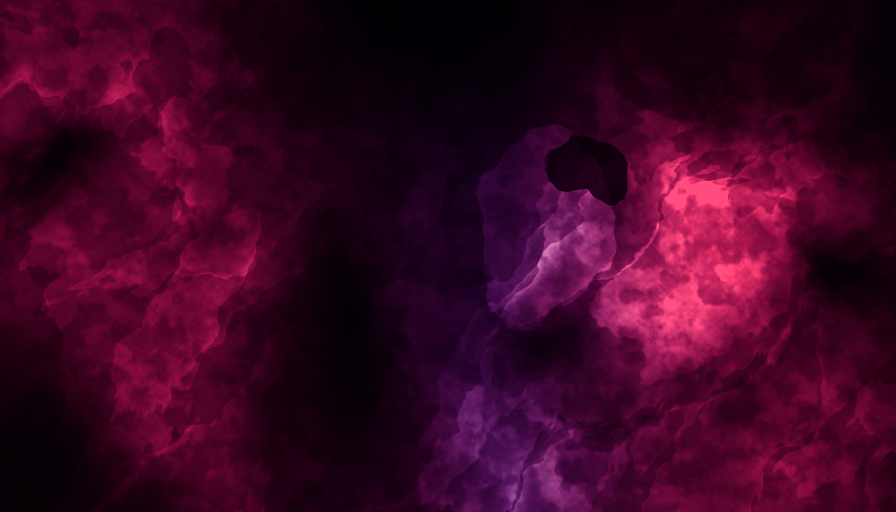
Write a WebGL 1 fragment shader that draws this background.

```glsl
precision highp float;
// Dark grunge watercolour: crimson and violet washes with torn edges on black.

uniform vec2 u_resolution;

#define WARP 0.24         // how far the washes wander
#define MOTTLE 1.15       // strength of the cloudy variation
#define TEAR 0.9          // raggedness of the torn sheets
#define EDGE 0.03         // softness of the torn sheets
#define SPECKLE 0.30      // strength of the worn pigment
#define GRAIN 0.12        // strength of the paper grain
#define VIOLET_X 0.94     // centre of the violet band
#define VIOLET_WIDTH 0.27 // half width of the violet band
#define EXPOSURE 1.0

float hash(vec2 p) {
  return fract(sin(dot(p, vec2(127.1, 311.7))) * 43758.5453);
}

float noise(vec2 p) {
  vec2 i = floor(p), f = fract(p);
  f = f * f * (3.0 - 2.0 * f);
  return mix(mix(hash(i), hash(i + vec2(1, 0)), f.x),
             mix(hash(i + vec2(0, 1)), hash(i + vec2(1, 1)), f.x), f.y);
}

float fbm(vec2 p) {
  float sum = 0.0, amp = 0.5;
  for (int i = 0; i < 6; i++) {
    sum += amp * noise(p);
    p = mat2(1.6, 1.2, -1.2, 1.6) * p + 7.3;
    amp *= 0.5;
  }
  return sum;
}

vec2 rotate(vec2 p, float a) {
  return vec2(cos(a) * p.x + sin(a) * p.y, cos(a) * p.y - sin(a) * p.x);
}

// Soft elliptical pool
float pool(vec2 p, vec2 centre, vec2 size) {
  vec2 d = (p - centre) / size;
  return exp(-dot(d, d));
}

// Elliptical sheet with a ragged, crisp border
float tornSheet(vec2 p, vec2 centre, vec2 size, float angle, float rag) {
  float d = 1.0 - length(rotate(p - centre, angle) / size) + TEAR * rag;
  return smoothstep(-EDGE, EDGE, d);
}

// Pigment density before texture
float washes(vec2 p) {
  float v = 0.44 * pool(p, vec2(0.20, 0.68), vec2(0.38, 0.46));
  v += 0.40 * pool(p, vec2(0.36, 0.14), vec2(0.23, 0.20));
  v += 0.16 * pool(p, vec2(0.48, 0.40), vec2(0.13, 0.15));
  v += 0.42 * pool(p, vec2(1.46, 0.42), vec2(0.36, 0.50));
  v += 0.24 * pool(p, vec2(1.48, 0.06), vec2(0.28, 0.20));
  v += 0.36 * pool(rotate(p - vec2(1.44, 0.53), 0.95), vec2(0), vec2(0.34, 0.14));
  v += 0.44 * pool(p, vec2(0.97, 0.10), vec2(0.25, 0.24));
  v += 0.22 * pool(p, vec2(0.94, 0.54), vec2(0.26, 0.26));
  return v;
}

// Black stains that swallow the washes
float stains(vec2 p) {
  float keep = 1.0 - 0.95 * pool(p, vec2(0.11, 0.68), vec2(0.10, 0.09));
  keep *= 1.0 - 0.95 * pool(p, vec2(0.67, 0.33), vec2(0.12, 0.20));
  keep *= 1.0 - 0.95 * pool(p, vec2(1.67, 0.51), vec2(0.12, 0.09));
  keep *= 1.0 - 0.90 * pool(p, vec2(0.08, 0.08), vec2(0.18, 0.14));
  keep *= 1.0 - 0.98 * pool(p, vec2(0.75, 0.98), vec2(0.30, 0.24));
  keep *= 1.0 - 0.95 * pool(p, vec2(1.76, 0.93), vec2(0.16, 0.26));
  keep *= 1.0 - 0.80 * pool(p, vec2(1.12, 0.31), vec2(0.06, 0.05));
  return keep;
}

void main() {
  vec2 p = gl_FragCoord.xy / u_resolution.y;
  p.x *= 1.753 * u_resolution.y / u_resolution.x;

  vec2 drift = vec2(fbm(p * 3.5 + 11.0), fbm(p * 3.5 + 37.0)) - 0.5;
  vec2 q = p + WARP * drift;
  float rag = fbm(p * 9.0 + 3.0) - 0.5;
  float density = washes(q);

  // Torn sheets: violet in the middle, rose on the right
  density += 0.24 * tornSheet(q, vec2(1.06, 0.52), vec2(0.11, 0.20), 0.2, rag);
  density += 0.22 * tornSheet(q, vec2(1.39, 0.46), vec2(0.25, 0.12), 0.6, rag);
  density *= 1.0 - 0.75 * tornSheet(q, vec2(1.16, 0.63), vec2(0.08, 0.06), -0.4, rag);

  // Overlapping dried layers: crisp on one side, fading on the other
  for (int i = 0; i < 3; i++) {
    float k = float(i);
    vec2 s = rotate(q, 0.6 + 0.3 * k) * vec2(2.2, 4.6) + 19.0 * k;
    float e = fbm(s) - 0.52;
    density *= 0.91 + 0.42 * smoothstep(0.0, 0.015, e) * exp(-11.0 * max(e, 0.0));
  }

  // Cloudy mottling, worn pigment and paper grain
  density *= stains(q);
  density *= 1.0 + MOTTLE * (fbm(p * 5.0 + 51.0) - 0.5) * 1.6;
  float worn = smoothstep(0.36, 0.60, fbm(p * 26.0 + 5.0));
  density *= 1.0 + SPECKLE * (worn - 0.55);
  density *= 1.0 + GRAIN * (noise(p * 150.0) + noise(p * 75.0) - 1.0);
  float v = clamp(density * EXPOSURE, 0.0, 1.1);

  // Pigment ramps, blended across the violet band
  vec3 crimson = v * vec3(0.85, 0.0, 0.37) + v * v * v * vec3(0.10, 0.22, 0.05);
  vec3 violet = v * vec3(0.47, 0.0, 0.53) + v * v * v * vec3(0.20, 0.36, 0.10);
  float band = (q.x - VIOLET_X - 0.12 * (0.5 - p.y)) / VIOLET_WIDTH;
  vec3 colour = mix(crimson, violet, exp(-band * band));
  gl_FragColor = vec4(colour + vec3(0.006, 0.0, 0.012), 1.0);
}
```
